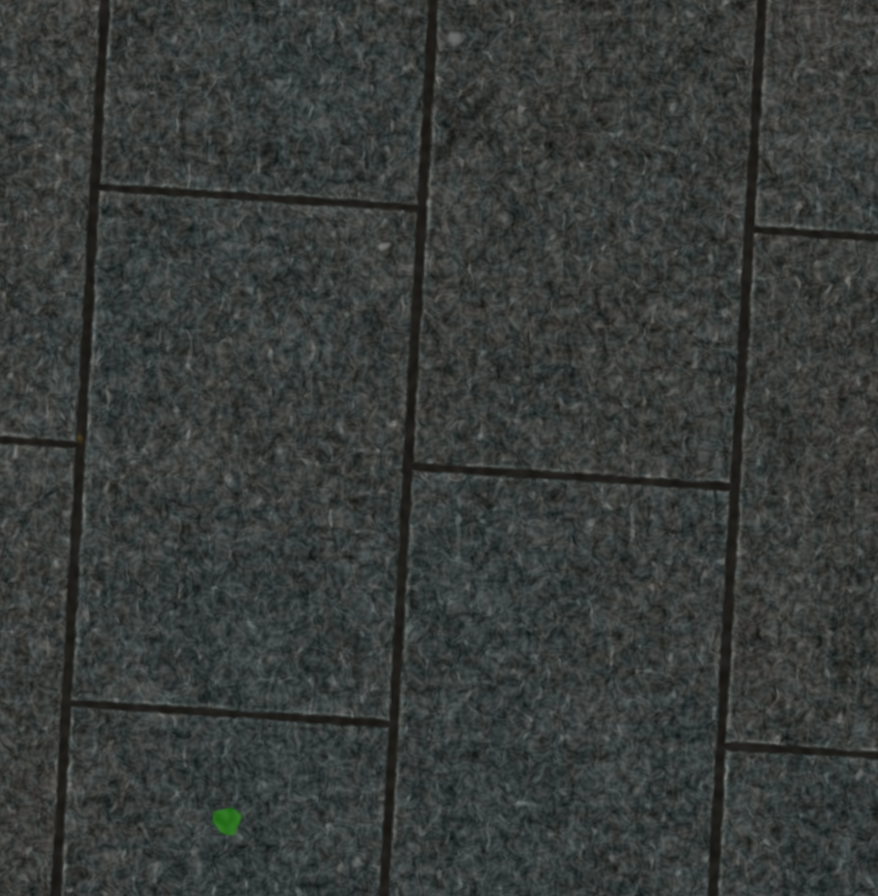
Reproduce this texture procedurally as a WebGL 2 fragment shader.

```glsl
#version 300 es
precision highp float;
// Dark stone paving in running bond, slightly skewed, with narrow soil joints.
// A sheared grid gives slab distances; gradient noise gives the mottled grain,
// the chipped pale rims and the tint drift between slabs.

uniform vec2 u_resolution;
out vec4 fragColor;

const vec2 SLAB = vec2(0.3665, 0.578);        // slab pitch, in canvas heights
const vec2 ORIGIN = vec2(0.1172, 0.2018);     // first joint crossing from top left
const vec2 SHEAR = vec2(0.055, -0.065);       // lean of the two joint directions
const vec2 JOINT_HALF = vec2(0.0054, 0.0041); // half widths, upright and level

const vec3 COOL_STONE = vec3(0.205, 0.236, 0.234);
const vec3 WARM_STONE = vec3(0.236, 0.232, 0.217);
const vec3 JOINT_SOIL = vec3(0.115, 0.110, 0.097);
const vec3 RIM_LIGHT = vec3(0.98, 1.0, 0.95);
const vec3 LEAF_GREEN = vec3(0.17, 0.46, 0.12);
const vec3 PALE_CHIP = vec3(0.46, 0.47, 0.48);
const vec3 STRAW = vec3(0.36, 0.29, 0.13);

float hash(vec2 p) {
  vec3 q = fract(p.xyx * vec3(0.1031, 0.1030, 0.0973));
  q += dot(q, q.yzx + 33.33);
  return fract((q.x + q.y) * q.z);
}

float corner(vec2 cell, vec2 offset) {
  float angle = 6.2832 * hash(cell);
  return dot(vec2(cos(angle), sin(angle)), offset);
}

// Gradient noise, roughly -0.7 to 0.7
float gradientNoise(vec2 p) {
  vec2 i = floor(p), f = p - i;
  vec2 w = f * f * f * (f * (f * 6.0 - 15.0) + 10.0);
  vec2 e = vec2(1.0, 0.0);
  float low = mix(corner(i, f), corner(i + e, f - e), w.x);
  float high = mix(corner(i + e.yx, f - e.yx), corner(i + 1.0, f - 1.0), w.x);
  return mix(low, high, w.y);
}

// Soft line lying just inside a slab edge
float rim(float d, float width) {
  float t = (d - width) / width;
  return exp(-t * t);
}

float spot(vec2 p, vec2 center, float radius, float soft) {
  return 1.0 - smoothstep(radius - soft, radius + soft, length(p - center));
}

float segment(vec2 p, vec2 a, vec2 b) {
  vec2 ab = b - a;
  return length(p - a - ab * clamp(dot(p - a, ab) / dot(ab, ab), 0.0, 1.0));
}

// Brightness of the mottled grain around zero
float grain(vec2 p, float seed) {
  vec2 q = p + seed;
  q += 0.005 * vec2(gradientNoise(q * 45.0), gradientNoise(q * 45.0 + 70.0));
  float g = 0.055 * gradientNoise(q * 15.0) + 0.085 * gradientNoise(q * 52.0);
  g += 0.115 * gradientNoise(q * vec2(118.0, 96.0));
  g += 0.080 * gradientNoise(q * 205.0 + 31.0);
  float fleck = gradientNoise(q * vec2(88.0, 66.0) + 13.0);
  return g + 0.13 * smoothstep(0.24, 0.62, fleck);
}

vec3 stone(vec2 p, vec2 id) {
  float slab = hash(id + 19.0);
  float drift = 0.45 + 0.35 * (p.y - 0.5) + 0.5 * (slab - 0.5);
  drift += 0.6 * gradientNoise(p * 5.0 + 4.0) + 0.9 * gradientNoise(p * 62.0 + 8.0);
  vec3 color = mix(COOL_STONE, WARM_STONE, clamp(drift, 0.0, 1.0));
  return color + grain(p, slab * 7.0) + 0.014 * (hash(id + 5.0) - 0.5);
}

void main() {
  vec2 p = gl_FragCoord.xy / u_resolution.y;
  float pixel = 1.0 / u_resolution.y;

  // Running bond: every other column moves by half a slab
  vec2 fromTop = vec2(p.x, 1.0 - p.y);
  vec2 grid = (fromTop + SHEAR * fromTop.yx - ORIGIN) / SLAB;
  grid.y += 0.5 * mod(floor(grid.x), 2.0);
  vec2 id = floor(grid);

  // Distances inward from the left/top and right/bottom slab edges
  float wobble = 0.0018 * gradientNoise(p * 28.0) + 0.0013 * gradientNoise(p * 90.0);
  vec2 nearEdge = fract(grid) * SLAB - JOINT_HALF + wobble;
  vec2 farEdge = (1.0 - fract(grid)) * SLAB - JOINT_HALF + wobble;
  vec2 edge = min(nearEdge, farEdge);
  float inside = min(edge.x, edge.y);

  // Slab face with worn rims, strongest on the left and bottom
  vec3 color = stone(p, id);
  float wear = clamp(0.75 + 1.1 * gradientNoise(p * 24.0 + 40.0), 0.15, 1.3);
  float light = 0.095 * rim(nearEdge.x, 0.0026) + 0.085 * rim(farEdge.y, 0.0024);
  light += 0.045 * rim(nearEdge.y, 0.0030) + 0.030 * rim(farEdge.x, 0.0030);
  color += RIM_LIGHT * light * wear;

  // Scuff and pale chip
  float scuff = segment(p, vec2(0.488, 0.824), vec2(0.553, 0.902)) + 2.0 * wobble;
  color *= 1.0 - 0.30 * (1.0 - smoothstep(0.001, 0.009, scuff));
  color = mix(color, PALE_CHIP, 0.7 * spot(p, vec2(0.508, 0.957), 0.007, 0.004));

  // Soil joints
  vec3 soil = JOINT_SOIL + 0.05 * gradientNoise(p * 75.0 + 20.0);
  color = mix(soil, color, smoothstep(-0.0014 - pixel, 0.0010 + pixel, inside));

  // Fallen leaf and a scrap of straw
  float ragged = 0.008 * gradientNoise(p * 65.0 + 3.0);
  float leaf = spot(p, vec2(0.254, 0.0846), 0.016 + ragged, 0.002 + pixel);
  color = mix(color, LEAF_GREEN + 0.12 * gradientNoise(p * 80.0), 0.9 * leaf);
  color = mix(color, STRAW, 0.7 * spot(p, vec2(0.0885, 0.512), 0.005 + ragged, 0.003));

  fragColor = vec4(clamp(color, 0.0, 1.0), 1.0);
}
```
